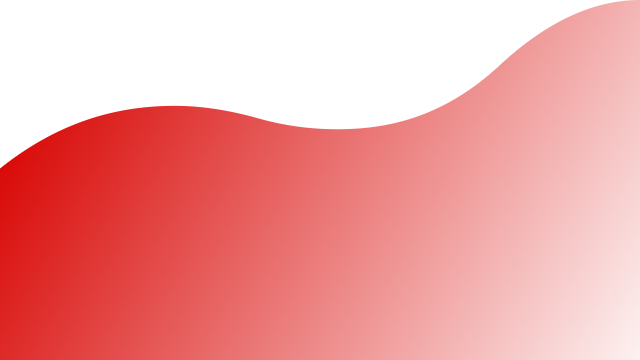
Write a WebGL 1 fragment shader that draws this background.

```glsl
precision highp float;

uniform vec2 u_resolution;

const vec3 DEEP_RED = vec3(0.85, 0.04, 0.03);
const vec3 WHITE = vec3(1.0);

// Cubic through two knots; each knot is (x, height, slope)
float hermite(vec3 a, vec3 b, float x) {
    float span = b.x - a.x;
    float t = clamp((x - a.x) / span, 0.0, 1.0);
    float s = 1.0 - t;
    return s * s * ((1.0 + 2.0 * t) * a.y + t * span * a.z)
         + t * t * ((1.0 + 2.0 * s) * b.y - s * span * b.z);
}

// Wave outline: rising crest, shallow trough, then a climb to the corner
float waveHeight(float x) {
    vec3 leftEdge = vec3(0.0, 0.532, 1.42);
    vec3 crest = vec3(0.273, 0.706, 0.0);
    vec3 descent = vec3(0.404, 0.671, -0.50);
    vec3 trough = vec3(0.527, 0.641, 0.0);
    vec3 climb = vec3(0.781, 0.819, 1.65);
    vec3 rightEdge = vec3(1.0, 1.0, 0.0);

    if (x < crest.x) return hermite(leftEdge, crest, x);
    if (x < descent.x) return hermite(crest, descent, x);
    if (x < trough.x) return hermite(descent, trough, x);
    if (x < climb.x) return hermite(trough, climb, x);
    return hermite(climb, rightEdge, x);
}

// Coverage below the outline, softened across one pixel along its normal
float waveMask(vec2 uv, vec2 resolution) {
    float stepX = 1.0 / resolution.x;
    float height = waveHeight(uv.x);
    float rise = (waveHeight(uv.x + stepX) - height) * resolution.y;
    float edge = (height - uv.y) * resolution.y / sqrt(1.0 + rise * rise);
    return clamp(edge + 0.5, 0.0, 1.0);
}

// Slanted fade from red at the left to near white at the lower right
vec3 waveColor(vec2 uv, vec3 start, vec3 end) {
    float fade = 0.8125 * uv.x + 0.25 * (0.532 - uv.y);
    return mix(start, end, clamp(fade, 0.0, 1.0));
}

void main() {
    vec2 uv = gl_FragCoord.xy / u_resolution;
    vec3 fill = waveColor(uv, DEEP_RED, WHITE);
    vec3 color = mix(WHITE, fill, waveMask(uv, u_resolution));
    gl_FragColor = vec4(color, 1.0);
}
```
